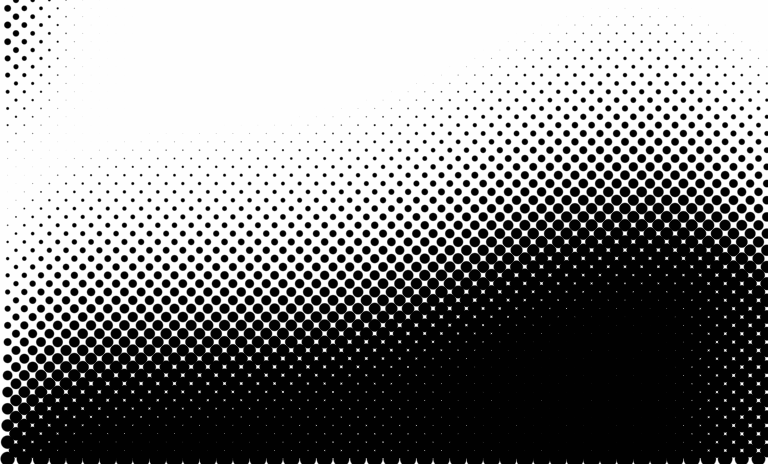
A Shadertoy shader for this pattern:

```glsl
// Halftone wave: black dots on a staggered lattice, over white paper.
// A smooth tone field sets each dot radius; the dots swell and merge below
// a rising crest until only small gaps of paper remain between them.

const float SPACING = 0.01798;   // half the dot pitch, in canvas heights
const float LAST_ROW = 55.0;
const vec3 PAPER = vec3(0.995);
const vec3 INK = vec3(0.005);

float bell(float x, float center, float width) {
    float t = (x - center) / width;
    return exp(-t * t);
}

float smoothMin(float a, float b, float k) {
    float h = max(k - abs(a - b), 0.0) / k;
    return min(a, b) - 0.25 * h * h * k;
}

// Height at which neighbouring dots just touch
float crestHeight(float x) {
    float width = x < 1.395 ? 0.515 : 0.386;
    return 0.26 + 0.279 * bell(x, 1.395, width) - 0.182 * exp(-x / 0.107);
}

// Dot radius in lattice units; 1.0 covers the paper completely
float dotRadius(vec2 p) {
    float slope = 0.707 + 1.53 * (crestHeight(p.x) - p.y);
    // Lighter right side and a shallow dip in the dark area
    float ceiling = 1.05 - 0.23 * smoothstep(1.40, 1.63, p.x)
                  - 0.10 * bell(p.x, 0.78, 0.25);
    float wave = max(smoothMin(slope, ceiling, 0.08), 0.0);
    float cornerPatch = 0.42 * bell(p.x, 0.0, 0.11) * bell(p.y, 0.95, 0.19);
    return wave + cornerPatch;
}

// Ink coverage of one dot, fading out as its radius vanishes
float dotCoverage(float dist, float radius, float blur) {
    float disc = 1.0 - smoothstep(-blur, blur, dist - radius);
    return disc * clamp(radius / blur, 0.0, 1.0);
}

void mainImage(out vec4 fragColor, in vec2 fragCoord) {
    vec2 p = fragCoord / iResolution.y;
    float blur = 0.85 / (SPACING * iResolution.y);

    // Lattice coordinates: columns from the left, rows from the top
    vec2 offset = vec2(0.085, 0.0);
    vec2 q = vec2(p.x, 1.0 - p.y) / SPACING + offset;
    vec2 nearest = floor(q + 0.5);

    // Merge the nearby dots of the checkerboard lattice
    float ink = 0.0;
    for (int j = -1; j <= 1; j++) {
        for (int i = -1; i <= 1; i++) {
            vec2 cell = nearest + vec2(float(i), float(j));
            bool empty = mod(cell.x + cell.y, 2.0) > 0.5;
            if (empty || cell.x < 1.0 || cell.y > LAST_ROW) continue;
            vec2 center = (cell - offset) * SPACING;
            float radius = dotRadius(vec2(center.x, 1.0 - center.y));
            ink = max(ink, dotCoverage(length(q - cell), radius, blur));
        }
    }

    fragColor = vec4(mix(PAPER, INK, ink), 1.0);
}
```
